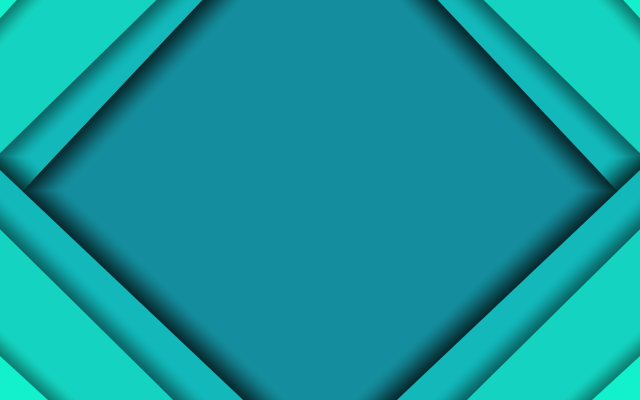
This background is drawn by a Shadertoy shader. Its source:

```glsl
// Stacked paper-like corner sheets framing a flat teal diamond.
// Each sheet is a half plane cutting off a corner, mirrored left to right,
// with a soft shadow cast along its slanted edge onto the sheets below.

#define BASE_COLOR   vec3(0.078, 0.557, 0.618)
#define BAND_COLOR   vec3(0.070, 0.722, 0.730)
#define BRIGHT_COLOR vec3(0.078, 0.832, 0.755)
#define CORNER_COLOR vec3(0.070, 0.940, 0.800)
#define DEEP_SHADOW  vec2(0.080, 0.80)  // width, strength
#define SOFT_SHADOW  vec2(0.062, 0.52)
#define FAINT_SHADOW vec2(0.055, 0.46)

// Signed distance to the line meeting the axes at the given intercepts.
float cornerDistance(vec2 p, vec2 intercepts) {
    vec2 normal = 1.0 / intercepts;
    return (dot(p, normal) - 1.0) / length(normal);
}

// Darken the light stored in alpha; overlapping shadows do not add up.
void castShadow(inout vec4 surface, float d, vec2 shadow) {
    float fade = 1.0 - smoothstep(-0.25 * shadow.x, shadow.x, d);
    surface.a = min(surface.a, 1.0 - shadow.y * fade);
}

// Cover the inside of a sheet with a fully lit colour.
void fillSheet(inout vec4 surface, float d, vec3 color) {
    float pixel = 1.0 / iResolution.y;
    float coverage = 1.0 - smoothstep(-0.7 * pixel, 0.7 * pixel, d);
    surface = mix(surface, vec4(color, 1.0), coverage);
}

void addSheet(inout vec4 surface, float d, vec3 color, vec2 shadow) {
    castShadow(surface, d, shadow);
    fillSheet(surface, d, color);
}

void mainImage(out vec4 fragColor, in vec2 fragCoord) {
    // Height units, folded about the vertical centre line
    vec2 p = fragCoord / iResolution.y;
    p.x = min(p.x, iResolution.x / iResolution.y - p.x);
    vec2 fromTop = vec2(p.x, 1.0 - p.y);

    vec4 surface = vec4(BASE_COLOR, 1.0);
    float lowerBand = cornerDistance(p, vec2(0.608, 0.575));

    // Upper corners, with the lower band shading only the upper band
    addSheet(surface, cornerDistance(fromTop, vec2(0.506, 0.537)), BAND_COLOR, DEEP_SHADOW);
    castShadow(surface, lowerBand, DEEP_SHADOW);
    addSheet(surface, cornerDistance(fromTop, vec2(0.391, 0.383)), BRIGHT_COLOR, SOFT_SHADOW);
    addSheet(surface, cornerDistance(fromTop, vec2(0.042, 0.046)), CORNER_COLOR, FAINT_SHADOW);

    // Lower corners overlap the upper ones
    fillSheet(surface, lowerBand, BAND_COLOR);
    addSheet(surface, cornerDistance(p, vec2(0.433, 0.427)), BRIGHT_COLOR, SOFT_SHADOW);
    addSheet(surface, cornerDistance(p, vec2(0.120, 0.110)), CORNER_COLOR, FAINT_SHADOW);

    fragColor = vec4(surface.rgb * surface.a, 1.0);
}
```
